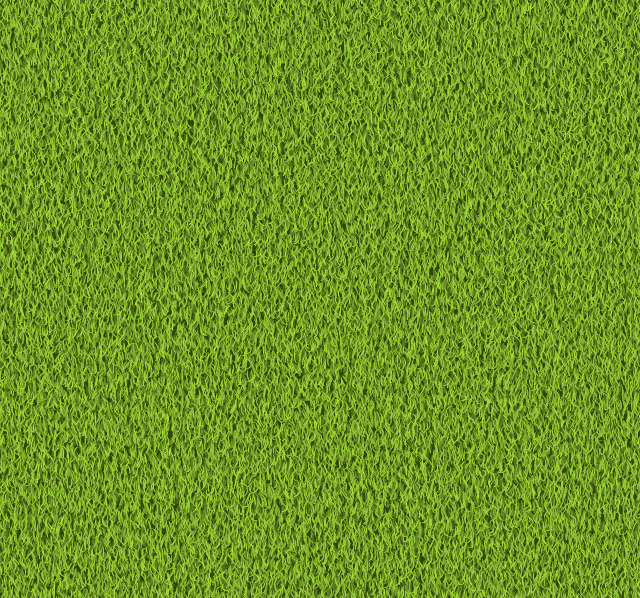
Give the GLSL for this texture, as a Shadertoy shader.

```glsl
const vec3 SOIL = vec3(0.18, 0.27, 0.03);
const vec3 SHADE_GREEN = vec3(0.28, 0.39, 0.09);
const vec3 LEAF_GREEN = vec3(0.48, 0.62, 0.18);
const vec3 LIT_GREEN = vec3(0.54, 0.72, 0.18);
const vec3 TIP_GREEN = vec3(0.67, 0.90, 0.22);

float hash(vec2 p) {
    return fract(sin(dot(p, vec2(127.1, 311.7))) * 43758.5453);
}

vec2 hash2(vec2 p) {
    return vec2(hash(p), hash(p + 41.3));
}

// Share of a pixel covered by a stripe of the given half width
float stripe(float d, float halfWidth, float pixel) {
    float hi = min(d + 0.5 * pixel, halfWidth);
    float lo = max(d - 0.5 * pixel, -halfWidth);
    return clamp((hi - lo) / pixel, 0.0, 1.0);
}

// Curved, tapered blade centred at the origin
float blade(vec2 p, float angle, float bend, float halfLength, float halfWidth, float pixel) {
    float c = cos(angle), s = sin(angle);
    vec2 q = vec2(c * p.x - s * p.y, s * p.x + c * p.y);
    float t = q.y / halfLength;
    float d = q.x - bend * halfLength * (t * t - 0.4);
    float taper = mix(1.0, 0.55, smoothstep(0.2, 1.0, t));
    return stripe(d, halfWidth * taper, pixel) * stripe(q.y, halfLength, pixel);
}

// One scattered layer of blades painted over the base colour
vec3 bladeLayer(vec3 base, vec2 uv, float seed, float cellSize, vec2 halfSize,
                float spread, vec3 darkTone, vec3 lightTone, float pixel) {
    vec2 grid = uv / cellSize + hash2(vec2(seed, 7.0));
    vec2 home = floor(grid);
    for (int y = -1; y <= 1; y++) {
        for (int x = -1; x <= 1; x++) {
            vec2 cell = home + vec2(x, y);
            vec2 id = cell + seed * 17.3;
            vec2 offset = (grid - cell - hash2(id)) * cellSize;
            vec2 lean = hash2(id + 5.7) + hash2(id + 9.1) - 1.0;
            float tone = hash(id + 13.9);
            float halfLength = halfSize.y * mix(0.7, 1.15, hash(id + 23.5));
            float cover = blade(offset, lean.x * spread, lean.y * 0.7,
                                halfLength, halfSize.x, pixel);
            base = mix(base, mix(darkTone, lightTone, tone), cover);
        }
    }
    return base;
}

void mainImage(out vec4 fragColor, in vec2 fragCoord) {
    vec2 uv = fragCoord / iResolution.y;
    float pixel = 1.0 / iResolution.y;
    vec3 color = SOIL;

    // Broad, dull blades underneath
    for (int i = 0; i < 4; i++) {
        color = bladeLayer(color, uv, float(i) + 1.0, 0.0120, vec2(0.00150, 0.0070),
                           0.55, SHADE_GREEN, LEAF_GREEN, pixel);
    }

    // Thin, sunlit blades on top
    for (int i = 0; i < 3; i++) {
        color = bladeLayer(color, uv, float(i) + 11.0, 0.0118, vec2(0.00088, 0.0080),
                           0.90, LIT_GREEN, TIP_GREEN, pixel);
    }

    fragColor = vec4(color, 1.0);
}
```
